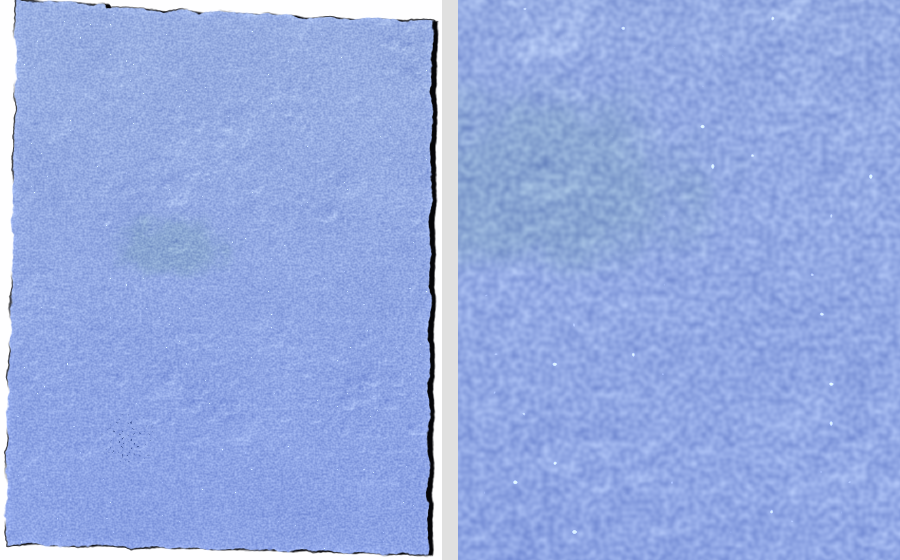
Left, the full canvas; right, a detail of the centre.
This texture is drawn by a Shadertoy shader. Its source:

```glsl
// A sheet of blue handmade paper with torn edges on a white ground.
// Scattered shallow craters are lit from the upper left, over fibrous gradient
// noise grain; an offset copy of the sheet outline gives the hard side shadow.

#define PAPER_TOP    vec3(0.590, 0.678, 0.886)
#define PAPER_BOTTOM vec3(0.548, 0.638, 0.898)
#define STAIN_TINT   vec3(0.93, 0.975, 0.925)
#define GROUND       vec3(0.995, 0.995, 1.0)
#define SHADOW       vec3(0.02, 0.02, 0.03)
#define LIGHT_DIR    vec2(-0.45, 0.89)
#define GRAIN        0.105
#define RELIEF       0.110
#define TEAR         0.007

vec2 hash2(vec2 p) {
    vec3 a = fract(p.xyx * vec3(0.1031, 0.1030, 0.0973));
    a += dot(a, a.yzx + 33.33);
    return fract((a.xx + a.yz) * a.zy);
}

vec2 gradient(vec2 cell) {
    float angle = 6.2832 * hash2(cell + 71.0).x;
    return vec2(cos(angle), sin(angle));
}

float noise(vec2 p) {
    vec2 i = floor(p), f = fract(p);
    vec2 u = f * f * f * (f * (f * 6.0 - 15.0) + 10.0);
    vec2 e = vec2(1.0, 0.0);
    float low = mix(dot(gradient(i), f), dot(gradient(i + e), f - e), u.x);
    float high = mix(dot(gradient(i + e.yx), f - e.yx),
                     dot(gradient(i + 1.0), f - 1.0), u.x);
    return mix(low, high, u.y);
}

float fbm(vec2 p) {
    float sum = 0.0, amp = 1.0;
    for (int i = 0; i < 4; i++) {
        sum += amp * noise(p);
        p = p * 2.03 + 17.3;
        amp *= 0.55;
    }
    return sum;
}

// Signed distance to the slightly skewed sheet, negative inside.
float sheet(vec2 p, float aspect, float tear) {
    p += tear * vec2(fbm(p * 21.0 + 5.0), fbm(p * 21.0 + 40.0));
    vec2 uv = vec2(p.x / aspect, p.y);
    float left = mix(0.012, 0.038, uv.y) * aspect;
    float right = mix(0.967, 0.979, uv.y) * aspect;
    float flap = 0.008 * (1.0 - smoothstep(0.235, 0.245, uv.x));
    float top = 0.993 - 0.032 * uv.x + flap;
    float bottom = 0.030 - 0.021 * uv.x;
    return max(max(left - p.x, p.x - right), max(bottom - p.y, p.y - top));
}

// One layer of ring shaped dents: far wall bright, near wall dark.
float craters(vec2 p, float cellSize, float share, float seed) {
    vec2 g = p / cellSize, base = floor(g);
    float shade = 0.0;
    for (int y = -1; y <= 1; y++)
    for (int x = -1; x <= 1; x++) {
        vec2 cell = base + vec2(x, y);
        vec2 place = hash2(cell + seed), kind = hash2(cell + seed + 53.0);
        vec2 q = g - cell - 0.15 - 0.7 * place;
        q.y *= 1.0 + 0.5 * kind.y;
        float radius = mix(0.17, 0.38, place.x * kind.y + 0.3 * place.y);
        float r = length(q);
        float facing = dot(q / max(r, 0.001), -LIGHT_DIR);
        float t = (r - radius) / (0.07 + 0.16 * radius);
        float outer = (r - radius * 1.3) / 0.09;
        float ring = exp(-t * t) * (0.8 * facing + 0.25);
        ring -= 0.35 * exp(-outer * outer) * max(facing, 0.0);
        shade += step(kind.x, share) * (0.5 + 0.5 * place.y) * ring;
    }
    return shade;
}

vec3 paper(vec2 p) {
    vec3 color = mix(PAPER_BOTTOM, PAPER_TOP, smoothstep(0.05, 0.95, p.y));

    // Craters gather in drifts and thin out at the top left and the bottom.
    vec2 warped = p + 0.005 * vec2(noise(p * 45.0), noise(p * 45.0 + 90.0));
    float drift = 0.55 + 0.7 * fbm(p * 5.0 + 3.0);
    drift *= smoothstep(0.02, 0.25, p.y);
    drift *= 1.0 - 0.75 * smoothstep(0.75, 1.0, p.y - 0.35 * p.x + 0.08);
    drift = clamp(drift, 0.08, 1.0);
    float relief = craters(warped, 0.026, 0.65, 11.0)
                 + craters(warped + 0.013, 0.043, 0.45, 131.0)
                 + 0.85 * craters(warped + 0.037, 0.105, 0.33, 257.0);
    color += RELIEF * drift * relief * vec3(1.0, 0.95, 0.55);

    // Fine fibres, soft mottling and cloudy tone.
    float grain = noise(p * 265.0) + 0.7 * noise(p * vec2(150.0, 210.0) + 31.0);
    float mottle = 0.3 * fbm(p * 55.0) + 0.22 * fbm(p * 7.0 + 60.0);
    color += GRAIN * (grain + mottle) * vec3(1.0, 0.95, 0.6);

    // Dull stain, a few dark specks and glints.
    vec2 s = (p - vec2(0.305, 0.56)) / vec2(0.105, 0.058);
    float stain = 1.0 - smoothstep(0.5, 1.2, length(s) + 0.35 * fbm(p * 18.0));
    color *= mix(vec3(1.0), STAIN_TINT, stain);
    float cluster = 1.0 - smoothstep(0.02, 0.06, length(p - vec2(0.23, 0.215)));
    color -= 0.3 * cluster * smoothstep(0.3, 0.5, noise(p * 190.0 + 8.0));
    color += 0.3 * smoothstep(0.53, 0.64, noise(p * 170.0 + 200.0));
    return color;
}

void mainImage(out vec4 fragColor, in vec2 fragCoord) {
    vec2 p = fragCoord / iResolution.y;
    float aspect = iResolution.x / iResolution.y, px = 1.0 / iResolution.y;
    float edge = sheet(p, aspect, TEAR);

    // Side shadow, then broken dark lines under the torn rim.
    float shadowEdge = sheet(p - vec2(0.0085, -0.001), aspect, 0.5 * TEAR);
    vec3 color = mix(GROUND, SHADOW, 1.0 - smoothstep(-px, 1.5 * px, shadowEdge));
    float under = smoothstep(0.0, 0.3, noise(p * 13.0 + 25.0));
    color = mix(color, SHADOW, 0.8 * under * (1.0 - smoothstep(0.001, 0.004, edge)));

    // The sheet with its pale frayed border.
    vec3 face = paper(p);
    face += 0.09 * exp(min(edge, 0.0) / 0.006) * (0.6 + noise(p * 60.0));
    color = mix(color, face, 1.0 - smoothstep(-px, px, edge));
    fragColor = vec4(clamp(color, 0.0, 1.0), 1.0);
}
```
